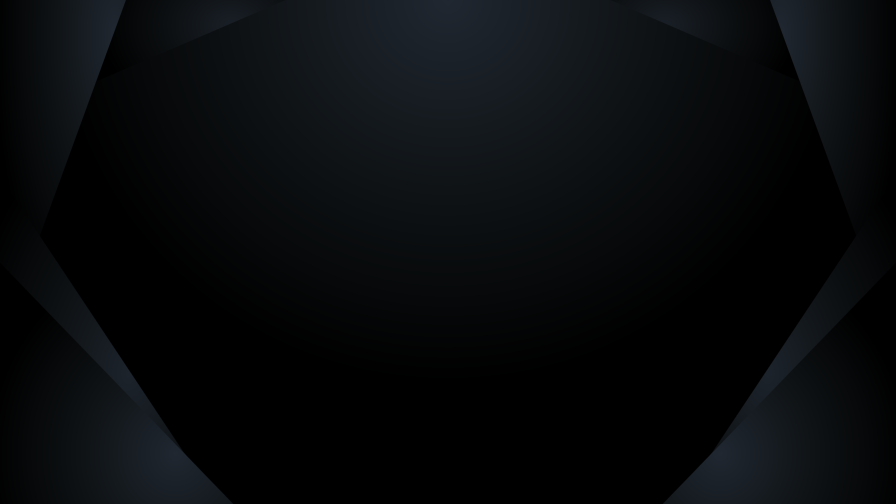
Reproduce this background procedurally as a Shadertoy shader.

```glsl
// Dark faceted backdrop: a steel glow fades down from the top centre to black,
// framed on both sides by overlapping angular panels. One half is built from
// half-planes with elliptical glows, and mirrored about the vertical axis.

const vec3 STEEL = vec3(0.125, 0.153, 0.190);
const vec3 SLATE = vec3(0.058, 0.074, 0.084);
const vec3 BLACK = vec3(0.0);

// Signed distance to the line a-b, positive on its left side.
float lineDistance(vec2 p, vec2 a, vec2 b) {
    vec2 dir = normalize(b - a);
    return dir.x * (p.y - a.y) - dir.y * (p.x - a.x);
}

// Antialiased coverage of the half-plane left of a-b.
float halfPlane(vec2 p, vec2 a, vec2 b, float pixel) {
    return smoothstep(-0.7 * pixel, 0.7 * pixel, lineDistance(p, a, b));
}

// Elliptical gradient running from steel through slate to black.
vec3 glow(vec2 p, vec2 centre, vec2 radii) {
    float t = length((p - centre) / radii);
    vec3 inner = mix(STEEL, SLATE, clamp(2.0 * t, 0.0, 1.0));
    return mix(inner, BLACK, clamp(2.0 * t - 1.0, 0.0, 1.0));
}

void mainImage(out vec4 fragColor, in vec2 fragCoord) {
    // Height is 1; x is the distance from the vertical axis.
    float pixel = 1.0 / iResolution.y;
    vec2 p = fragCoord * pixel;
    p.x = abs(p.x - 0.5 * iResolution.x * pixel);

    // Corners shared by the panels.
    vec2 shoulder = vec2(0.639, 1.0);
    vec2 elbow = vec2(0.810, 0.532);
    vec2 hip = vec2(0.530, 0.111);

    // Central glow.
    vec3 color = glow(p, vec2(0.0, 1.0), vec2(0.78, 0.76));

    // Thin wedge along the top.
    vec3 wedge = 0.8 * glow(p, vec2(0.43, 0.95), vec2(0.26, 0.20));
    color = mix(color, wedge, halfPlane(p, vec2(0.322, 1.0), vec2(0.657, 0.856), pixel));

    // Upper side panel.
    vec3 upper = glow(p, vec2(0.66, 0.93), vec2(0.24, 0.65));
    color = mix(color, upper, halfPlane(p, shoulder, elbow, pixel));

    // Slanted band overlapping the upper panel.
    vec3 band = 0.9 * glow(p, vec2(0.634, 0.26), vec2(0.32, 0.50));
    color = mix(color, band, halfPlane(p, elbow, hip, pixel));

    // Lower corner panel in front.
    vec3 lower = glow(p, vec2(0.54, 0.10), vec2(0.37, 0.40));
    color = mix(color, lower, halfPlane(p, vec2(0.889, 0.479), vec2(0.426, 0.0), pixel));

    fragColor = vec4(color, 1.0);
}
```
